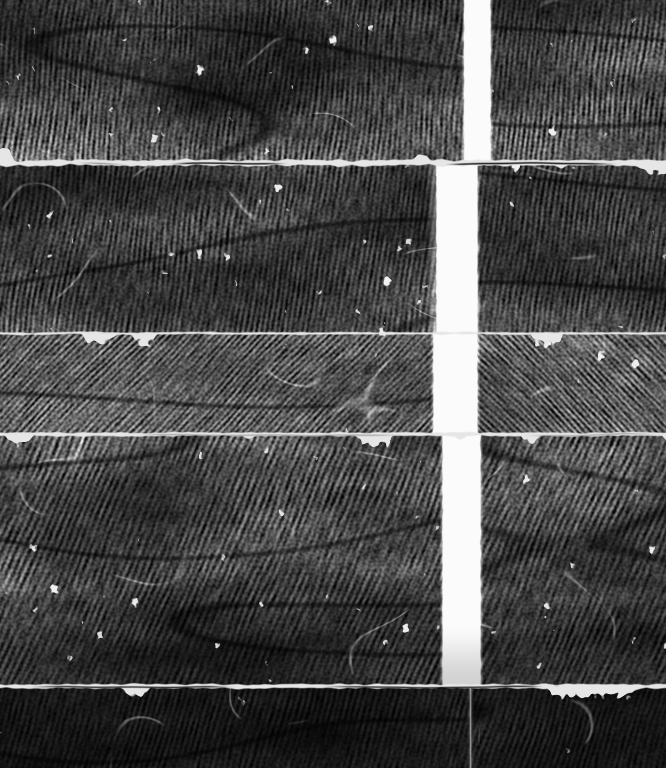
Give the GLSL for this texture, as a Shadertoy shader.

```glsl
// Worn dark ribbed planks in five uneven rows, split by a stepped white gap and chipped pale seams.
const int ROWS = 5;
// Per row from the top: gap sides, mean tone, lean of the ribs, ribs per unit
const float GAP_LEFT[5]  = float[5](0.604, 0.568, 0.564, 0.576, 0.6118);
const float GAP_RIGHT[5] = float[5](0.639, 0.622, 0.622, 0.626, 0.6136);
const float TONE[5]      = float[5](0.25, 0.215, 0.36, 0.255, 0.085);
const float LEAN[5]      = float[5](0.12, 0.16, 0.95, 0.42, 0.30);
const float RIBS[5]      = float[5](148.0, 146.0, 158.0, 126.0, 140.0);
// Per seam from the top: height, half width, strength of the dark strand
const float SEAM_Y[4]      = float[4](0.788, 0.566, 0.4345, 0.1065);
const float SEAM_HALF[4]   = float[4](0.0042, 0.0017, 0.0027, 0.0030);
const float SEAM_STRAND[4] = float[4](0.9, 0.0, 0.25, 0.8);
const float RIB_CONTRAST = 0.50;
const float GRAIN_CONTRAST = 0.75;
const float SMUDGE_CONTRAST = 1.0;
const float FLECK_CELLS = 38.0;
const float FLECK_CHANCE = 0.15;
const float CHIP_DEPTH = 0.012;
const vec3 PAPER = vec3(0.985);
const vec3 SEAM_COLOR = vec3(0.90);
const vec3 INK = vec3(0.035);

vec2 hash2(vec2 c) {
    vec3 q = fract(c.xyx * vec3(0.1031, 0.1030, 0.0973));
    q += dot(q, q.yzx + 33.33);
    return fract((q.xx + q.yz) * q.zy);
}

float gradientNoise(vec2 p) {
    vec2 i = floor(p), f = p - i;
    vec2 u = f * f * f * (f * (f * 6.0 - 15.0) + 10.0);
    vec4 corner;
    for (int k = 0; k < 4; k++) {
        vec2 o = vec2(k & 1, k >> 1);
        float angle = 6.2832 * hash2(i + o).x;
        corner[k] = dot(vec2(cos(angle), sin(angle)), f - o);
    }
    return 1.4 * mix(mix(corner.x, corner.y, u.x), mix(corner.z, corner.w, u.x), u.y);
}

float fbm(vec2 p) {
    float sum = 0.0, amp = 0.6;
    for (int i = 0; i < 4; i++) {
        sum += amp * gradientNoise(p);
        p = p * 2.03 + 17.3;
        amp *= 0.5;
    }
    return sum;
}

// Ragged pale specks, gathered in loose clusters
float flecks(vec2 p, float px) {
    vec2 ragged = p + 0.004 * vec2(gradientNoise(p * 150.0), gradientNoise(p * 150.0 + 40.0));
    vec2 cell = floor(p * FLECK_CELLS);
    float mask = 0.0;
    for (int k = 0; k < 9; k++) {
        vec2 id = cell + vec2(k % 3, k / 3) - 1.0;
        vec2 r = hash2(id + 71.0), at = (id + hash2(id + 13.0)) / FLECK_CELLS;
        float cluster = smoothstep(-0.25, 0.55, gradientNoise(id * 0.23 + 5.0));
        float radius = mix(0.0012, 0.0046, r.y * r.y * r.y);
        float d = length((ragged - at) * vec2(1.0, 0.8)) - radius;
        float lit = step(r.x, FLECK_CHANCE * 2.0 * cluster) * mix(0.55, 1.0, r.y);
        mask = max(mask, lit * (1.0 - smoothstep(-px, px, d)));
    }
    return mask;
}

float plankTone(vec2 p, int row, float side, float px) {
    float seed = float(row) * 9.7 + side * 4.3;
    // Ribs bend a little; the narrow row is mirrored across the gap
    float lean = LEAN[row] * (row == 2 ? -side : 1.0);
    float across = p.x - lean * p.y + 0.006 * gradientNoise(p * 7.0 + seed);
    float rib = sin(6.2832 * across * RIBS[row] / sqrt(1.0 + lean * lean));
    float wear = smoothstep(-0.5, 0.5, fbm(p * vec2(9.0, 13.0) + seed));
    float streak = gradientNoise(vec2(across * 190.0, p.y * 45.0) + seed);
    float speckle = gradientNoise(p * 240.0 + seed);
    // Broad sideways smudges, with light rims at the lower edges of the upper rows
    float smudge = fbm(p * vec2(2.6, 8.5) + seed);
    float rim = row < 2 ? exp(-(p.y - SEAM_Y[row]) * 28.0) : 0.0;
    float shade = 1.0 + SMUDGE_CONTRAST * smudge * (row == 2 ? 0.45 : 1.0) + 0.45 * rim;
    if (row == 3) shade *= mix(0.6, 1.12, smoothstep(0.12, 0.26, p.y));
    if (row == 0) shade *= mix(1.0, 0.72, smoothstep(0.90, 1.0, p.y));
    float relief = RIB_CONTRAST * rib * mix(0.35, 1.1, wear)
                 + GRAIN_CONTRAST * (0.7 * streak + 0.6 * speckle);
    float tone = TONE[row] * max(shade, 0.12) * max(1.0 + relief, 0.1);
    // Dark creases and faint light scratches
    float crease = abs(gradientNoise(p * vec2(1.6, 8.0) + vec2(p.y * 2.0, seed)));
    tone *= mix(0.5, 1.0, smoothstep(0.0, 0.06, crease));
    float scratch = abs(gradientNoise(p * vec2(7.0, 9.0) + seed + 31.0));
    float gate = smoothstep(0.2, 0.45, gradientNoise(p * 11.0 + seed));
    return tone + 0.28 * gate * (1.0 - smoothstep(0.0, 0.025 + 5.0 * px, scratch));
}

void mainImage(out vec4 fragColor, in vec2 fragCoord) {
    vec2 p = fragCoord / iResolution.y;
    float px = 1.0 / iResolution.y;
    int row = 0;
    for (int i = 0; i < ROWS - 1; i++) row += int(p.y < SEAM_Y[i]);
    float side = p.x < 0.5 * (GAP_LEFT[row] + GAP_RIGHT[row]) ? -1.0 : 1.0;
    vec3 color = vec3(plankTone(p, row, side, px));
    color = mix(color, vec3(0.95), flecks(p, px) * (row == 4 ? 0.7 : 1.0));

    // Gap: positive inside, with slightly torn sides, a soft rim and a grey foot
    float fray = 0.0012 * gradientNoise(vec2(p.y * 70.0, side * 8.0));
    float inside = min(p.x - GAP_LEFT[row], GAP_RIGHT[row] - p.x) + (row == 4 ? 0.0 : fray);
    float bleed = row == 1 && side < 0.0 ? 0.014 : 0.004;
    color += (row == 4 ? 0.1 : 0.28) * smoothstep(-bleed, 0.0, inside);
    float foot = row == 3 ? 0.16 * (1.0 - smoothstep(0.11, 0.19, p.y)) : 0.0;
    vec3 gapColor = row == 4 ? vec3(0.6) : PAPER - foot;
    color = mix(color, gapColor, smoothstep(-px, px, inside));

    // Seams: uneven pale bands, chips spilling to one side, a broken dark strand
    for (int i = 0; i < ROWS - 1; i++) {
        float k = float(i) * 23.0;
        float d = p.y - SEAM_Y[i] + 0.0012 * gradientNoise(vec2(p.x * 14.0, k));
        float halfWidth = SEAM_HALF[i] * (0.85 + 0.6 * gradientNoise(vec2(p.x * 60.0, k + 5.0)));
        float chip = CHIP_DEPTH * smoothstep(0.30, 0.52, gradientNoise(vec2(p.x * 17.0, k + 3.4)));
        chip *= 0.9 + 0.6 * gradientNoise(p * 110.0);
        float spill = i == 0 && p.x < GAP_LEFT[0] ? d : -d;
        float band = max(abs(d) - halfWidth, -spill) ;
        band = min(abs(d) - halfWidth, max(spill - halfWidth - chip, -spill));
        color = mix(color, SEAM_COLOR, 1.0 - smoothstep(-px, px, band));
        float strand = abs(d + 0.0012 + 0.002 * gradientNoise(vec2(p.x * 8.0, k + 9.0))) - 0.0010;
        float broken = smoothstep(-0.1, 0.2, gradientNoise(vec2(p.x * 6.0, k + 2.3)));
        color = mix(color, INK, SEAM_STRAND[i] * broken * (1.0 - smoothstep(-px, px, strand)));
    }
    fragColor = vec4(clamp(color, 0.0, 1.0), 1.0);
}
```
